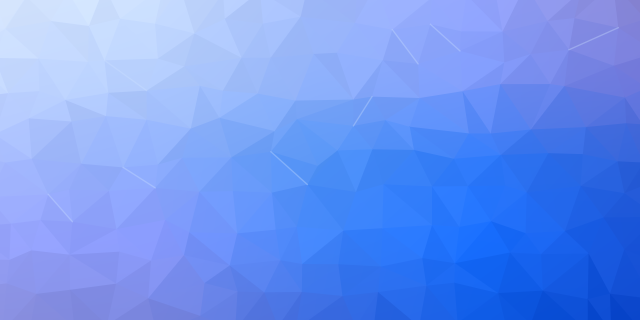
Give the GLSL for this background, as a Shadertoy shader.

```glsl
// Low-poly backdrop: a jittered lattice is split into triangles, and each one
// is tinted from a smooth gradient mesh running from pale sky blue (top left)
// through periwinkle to deep blue (bottom right), with a few bright hairlines.

// Two random values in 0..1 per lattice point
vec2 hash2(vec2 p) {
    vec3 q = fract(p.xyx * vec3(0.1031, 0.1030, 0.0973));
    q += dot(q, q.yzx + 33.33);
    return fract((q.xx + q.yz) * q.zy);
}

// Piecewise linear blend of five evenly spaced colours
vec3 ramp(vec3 a, vec3 b, vec3 c, vec3 d, vec3 e, float t) {
    t = clamp(t, 0.0, 1.0) * 4.0;
    vec3 col = mix(a, b, min(t, 1.0));
    col = mix(col, c, clamp(t - 1.0, 0.0, 1.0));
    col = mix(col, d, clamp(t - 2.0, 0.0, 1.0));
    return mix(col, e, clamp(t - 3.0, 0.0, 1.0));
}

// Gradient mesh: five horizontal ramps blended from bottom to top
vec3 gradientMesh(vec2 uv) {
    vec3 bottom = ramp(vec3(0.52, 0.54, 0.85), vec3(0.47, 0.52, 0.87),
        vec3(0.23, 0.41, 0.87), vec3(0.06, 0.36, 0.90), vec3(0.03, 0.26, 0.78), uv.x);
    vec3 low = ramp(vec3(0.59, 0.64, 0.99), vec3(0.53, 0.60, 0.99),
        vec3(0.25, 0.52, 0.98), vec3(0.09, 0.43, 1.00), vec3(0.10, 0.33, 0.85), uv.x);
    vec3 middle = ramp(vec3(0.65, 0.73, 0.99), vec3(0.54, 0.67, 0.98),
        vec3(0.31, 0.57, 0.96), vec3(0.19, 0.48, 0.98), vec3(0.17, 0.37, 0.84), uv.x);
    vec3 high = ramp(vec3(0.76, 0.84, 1.00), vec3(0.70, 0.80, 0.99),
        vec3(0.56, 0.69, 0.98), vec3(0.49, 0.60, 0.98), vec3(0.44, 0.47, 0.86), uv.x);
    vec3 top = ramp(vec3(0.85, 0.91, 1.00), vec3(0.79, 0.87, 1.00),
        vec3(0.63, 0.73, 0.98), vec3(0.58, 0.65, 1.00), vec3(0.53, 0.52, 0.83), uv.x);
    return ramp(bottom, low, middle, high, top, uv.y);
}

// Lattice point moved off its place, in units of the canvas height
vec2 vertex(vec2 id) {
    vec2 jitter = (hash2(id + 17.0) - 0.5) * vec2(0.66, 0.56);
    return (id + jitter) * vec2(0.12, 0.104) + vec2(0.0, 0.0885);
}

// Signed distance to the line a-b, positive on its left
float leftOf(vec2 p, vec2 a, vec2 b) {
    vec2 along = normalize(b - a);
    return along.x * (p.y - a.y) - along.y * (p.x - a.x);
}

float segmentDistance(vec2 p, vec2 a, vec2 b) {
    vec2 ab = b - a;
    return length(p - a - ab * clamp(dot(p - a, ab) / dot(ab, ab), 0.0, 1.0));
}

// Adds one counter-clockwise facet: rgb is weighted colour, a is coverage
void addFacet(inout vec4 sum, vec2 p, vec2 a, vec2 b, vec2 c, float shade) {
    float inside = min(leftOf(p, a, b), min(leftOf(p, b, c), leftOf(p, c, a)));
    float coverage = clamp(inside * iResolution.y + 0.5, 0.0, 1.0);
    vec2 centre = mix((a + b + c) / 3.0, p, 0.2);
    vec3 tint = gradientMesh(centre * vec2(iResolution.y / iResolution.x, 1.0));
    sum += vec4(tint + (shade - 0.5) * 0.035, 1.0) * coverage;
}

void mainImage(out vec4 fragColor, in vec2 fragCoord) {
    vec2 p = fragCoord / iResolution.y;
    vec2 home = floor((p - vec2(0.0, 0.0885)) / vec2(0.12, 0.104));
    float pixel = 1.0 / iResolution.y;
    vec4 sum = vec4(0.0);
    float hairline = 0.0;

    // Each lattice cell near the pixel gives two facets
    for (int j = -1; j <= 1; j++) {
        for (int i = -1; i <= 1; i++) {
            vec2 id = home + vec2(i, j);
            vec2 a = vertex(id);
            vec2 b = vertex(id + vec2(1, 0));
            vec2 c = vertex(id + vec2(1, 1));
            vec2 d = vertex(id + vec2(0, 1));

            // Turn the corners so that a-c is the shorter diagonal
            if (distance(b, d) < distance(a, c)) {
                vec2 first = a;
                a = b; b = c; c = d; d = first;
            }
            vec2 shade = hash2(id + 71.0);
            addFacet(sum, p, a, b, c, shade.x);
            addFacet(sum, p, a, c, d, shade.y);

            // Rare light seams along the diagonal
            float seam = 1.0 - smoothstep(0.0, 0.001 + pixel, segmentDistance(p, a, c));
            hairline = max(hairline, seam * step(0.96, hash2(id + 143.0).x));
        }
    }

    vec3 col = sum.rgb / max(sum.a, 0.001);
    fragColor = vec4(mix(col, vec3(0.80, 0.88, 1.0), hairline * 0.35), 1.0);
}
```
